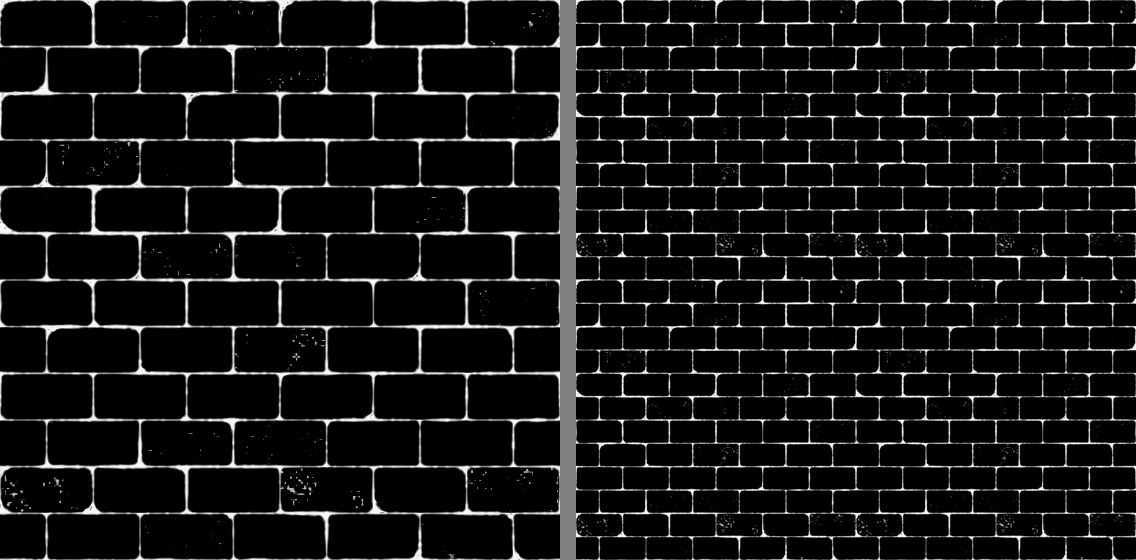
Left, the tile; right, the same tile 2 across and 2 down.
Reproduce this texture map procedurally as a WebGL 1 fragment shader.

```glsl
precision highp float;
// Black running-bond brick wall with thin, ragged pale joints, chipped corners and specks.

uniform vec2 u_resolution;

// Lengths are in units of one course height; a brick is 2 long and 1 high.
const float COURSES = 12.0;         // rows down; bricks across = COURSES / 2
const vec3 BRICK_COLOR = vec3(0.0);
const vec3 JOINT_COLOR = vec3(0.96);
const float JOINT_INSET = 0.004;    // least gap on each side of a joint
const float JOINT_WOBBLE = 0.032;   // slow change of joint width
const float JOINT_ROUGH = 0.016;    // fine nicks along the edges
const float EDGE_SOFTNESS = 0.029;
const float CORNER_RADIUS = 0.09;
const float CORNER_VARIATION = 0.07;
const float CHIP_RADIUS = 0.27;     // extra radius of the most worn corners
const float CHIP_RARITY = 9.0;
const float WORN_BRICKS = 0.65;     // share of bricks that carry specks
const float SPECK_LEVEL = 0.75;

// Noise cells per course height: whole numbers, so that the noise wraps.
const float WOBBLE_FREQ = 2.0;
const float PATCH_FREQ = 3.0;
const float ROUGH_FREQ = 12.0;
const float SPECK_FREQ = 17.0;

float hash(vec2 p) {
  vec3 q = fract(vec3(p.xyx) * 0.1031);
  q += dot(q, q.yzx + 33.33);
  return fract((q.x + q.y) * q.z);
}

// Value noise that repeats over the canvas.
float wrappedNoise(vec2 pos, float freq, float seed) {
  vec2 p = pos * freq;
  vec2 i = floor(p);
  vec2 f = fract(p);
  f = f * f * (3.0 - 2.0 * f);
  float period = COURSES * freq;
  vec2 a = mod(i, period) + seed;
  vec2 b = mod(i + 1.0, period) + seed;
  return mix(mix(hash(a), hash(vec2(b.x, a.y)), f.x),
             mix(hash(vec2(a.x, b.y)), hash(b), f.x), f.y);
}

// Signed distance to a rounded box, negative inside.
float roundedBox(vec2 p, vec2 halfSize, float radius) {
  vec2 q = abs(p) - halfSize + radius;
  return min(max(q.x, q.y), 0.0) + length(max(q, 0.0)) - radius;
}

void main() {
  vec2 pos = gl_FragCoord.xy / u_resolution * COURSES;

  // Brick layout: every other course is shifted by half a brick.
  float row = floor(pos.y);
  float shift = 1.0 - mod(row, 2.0);
  float column = floor((pos.x + shift) * 0.5);
  vec2 brick = vec2(mod(column, COURSES * 0.5), row);
  vec2 local = vec2(pos.x + shift - column * 2.0 - 1.0, pos.y - row - 0.5);

  // Each corner has its own rounding; a few are chipped.
  vec2 side = vec2(local.x < 0.0 ? -1.0 : 1.0, local.y < 0.0 ? -1.0 : 1.0);
  vec2 cornerId = brick * 2.0 + side * 0.5 + 40.5;
  float chip = pow(hash(cornerId), CHIP_RARITY);
  float radius = CORNER_RADIUS + CORNER_VARIATION * hash(cornerId + 71.0)
               + CHIP_RADIUS * chip;
  float cornerWear = chip * exp(-5.0 * length(local - side * vec2(1.0, 0.5)));

  // Ragged brick outline
  float wobble = wrappedNoise(pos, WOBBLE_FREQ, 11.0);
  float rough = wrappedNoise(pos, ROUGH_FREQ, 137.0);
  float dist = roundedBox(local, vec2(1.0, 0.5) - JOINT_INSET, radius);
  dist += JOINT_WOBBLE * wobble * wobble;
  dist += JOINT_ROUGH * rough * rough * (1.0 + 8.0 * cornerWear);

  float pixel = COURSES / min(u_resolution.x, u_resolution.y);
  float soft = max(EDGE_SOFTNESS, 0.8 * pixel);
  float joint = smoothstep(-soft, soft, dist);

  // Dark crumbs, only inside the largest chips
  float grain = wrappedNoise(pos, SPECK_FREQ, 263.0);
  float crumbs = smoothstep(0.6, 0.85, grain) * smoothstep(0.3, 0.7, chip)
               * smoothstep(0.03, 0.06, dist) * (1.0 - smoothstep(0.07, 0.11, dist));
  joint *= 1.0 - 0.6 * crumbs;

  // Pale specks, gathered in patches on the worn bricks and near the chips
  float worn = smoothstep(1.0 - WORN_BRICKS, 1.0, hash(brick + 301.0));
  float patchMask = smoothstep(0.45, 0.8, wrappedNoise(pos, PATCH_FREQ, 419.0));
  float wear = clamp(patchMask * worn + 1.6 * cornerWear, 0.0, 1.0);
  float threshold = mix(1.0, 0.68, wear);
  float specks = SPECK_LEVEL * smoothstep(threshold, threshold + 0.24, grain);

  gl_FragColor = vec4(mix(BRICK_COLOR, JOINT_COLOR, max(joint, specks)), 1.0);
}
```
